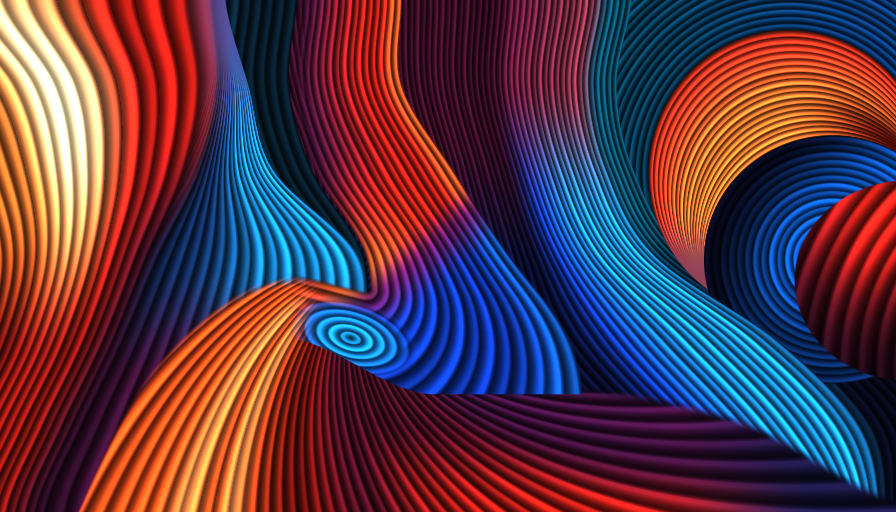
Write a WebGL 2 fragment shader that draws this background.

```glsl
#version 300 es
precision highp float;
uniform vec2 u_resolution;
out vec4 fragColor;

const vec3 DARK = vec3(.17, .045, .14), RED = vec3(.76, .11, .08), NAVY = vec3(.05, .19, .63);
const vec3 SKY = vec3(.09, .57, .88), ORANGE = vec3(1., .5, .19), CREAM = vec3(1., .93, .72);

float hash(float n) { return fract(sin(n * 91.7) * 4375.5); }
float bump(float x, float width) { return exp(-x * x / (width * width)); }
float edge(float d) { return clamp(.5 + d / max(fwidth(d), 1e-4), 0., 1.); }
float ramp(float a, float b, float x) { return smoothstep(a, b, x); }

// Smooth curve through seven evenly spaced values
float curve(float s, float k[7]) {
  s = clamp(s, 0., 1.) * 6.;
  int i = min(int(s), 5);
  float f = s - float(i);
  float a = k[max(i - 1, 0)], b = k[i], c = k[i + 1], d = k[min(i + 2, 6)];
  return b + .5 * f * (c - a + f * (2. * a - 5. * b + 4. * c - d + f * (3. * (b - c) + d - a)));
}

// Rounded, lit ridge repeated once per unit of phase
vec3 strand(vec3 color, float phase, float gloss) {
  float f = fract(phase);
  float blur = ramp(.3, .8, fwidth(phase));
  float ridge = mix(ramp(0., .65, f) * (1. - ramp(.75, 1., f)), .55, blur);
  float tone = mix(.78 + .44 * hash(floor(phase)), 1., blur);
  return color * (.42 + .82 * ridge) * tone + gloss * pow(ridge, 6.) * (color + .05);
}

// Long ribbon with dark strands on its left and teal ones on its right
vec3 mainRibbon(float t, float y) {
  vec3 left = mix(vec3(.21, .04, .13), vec3(.03, .05, .19), ramp(.25, .55, y));
  vec3 top = mix(vec3(.3, .06, .18), vec3(.55, .2, .28), t);
  vec3 body = mix(top, mix(NAVY, SKY, ramp(.05, .6, t)), ramp(.16, .45, y));
  vec3 right = mix(vec3(.03, .28, .38), vec3(.02, .03, .09), ramp(.4, .62, y));
  vec3 color = mix(left, body, ramp(-.15, .12, t));
  return strand(mix(color, right, ramp(.85, 1.1, t)), t * 16., .2);
}

// Nested arches and ball on the right
vec3 arches(vec3 col, vec2 p, float t) {
  float q = length((p - vec2(1.541, .338)) / vec2(.274, .279));
  float q2 = length((p - vec2(1.626, .507)) / vec2(.251, .242));
  float q3 = length((p - vec2(1.776, .548)) / vec2(.224, .196));
  vec3 sky = mix(vec3(.02, .2, .3), vec3(.03, .2, .42), ramp(1.25, 1.7, p.x));
  col = mix(col, strand(sky, q * 20., .2), edge(t - 1.3) * (1. - ramp(.35, .5, p.y)));

  float u = (1. - q) / max(abs(1. - q) + abs(q2 - 1.), .01);
  vec3 arch = mix(vec3(.85, .2, .12), ORANGE, ramp(.1, .6, u));
  arch = mix(arch, RED * .45, ramp(1.52, 1.75, p.x) * ramp(.2, .8, u));
  arch = mix(arch, vec3(.65, .3, .4), ramp(.4, .54, p.y));
  float over = edge(t - 1.);
  col = mix(col, strand(arch, u * 17., .15), edge(1. - q) * over);

  float lit = (1. - ramp(1.05, 1.75, q3)) * (1. - .6 * ramp(.5, .75, p.y));
  vec3 inner = mix(vec3(.02, .03, .1), vec3(.05, .32, .72), lit);
  col = mix(col, strand(inner, q2 * 16., .05), edge(1. - q2) * over);

  float shine = bump(length(p - vec2(1.74, .43)), .16);
  vec3 ball = mix(DARK * .6, RED * 1.2, shine);
  return mix(col, strand(ball, length(p - vec2(2.1, .72)) * 28., .2), edge(1. - q3) * over);
}

// Glowing sheet on the left, flowing into blue strands
vec3 leftSheet(vec2 p, float rim, float bulb) {
  float start = curve(p.y, float[](-.2, -.05, .02, .05, .01, -.07, -.14));
  float t = (p.x - start) / (rim - start);
  vec3 warm = mix(ORANGE, RED, ramp(.35, .68, t));
  warm = mix(warm, RED * .65, ramp(.38, .7, p.y));
  warm = mix(warm, DARK, ramp(.55, 1., t) * ramp(.2, .5, p.y));
  float glow = bump(t - .33, .17) * bump(p.y - .2, .23);
  warm = strand(mix(warm, CREAM, glow), t * 12., .15) + CREAM * glow * .2;

  float b = (p.x - rim) / max(bulb - rim, .01);
  vec3 cool = mix(vec3(.05, .14, .3), SKY, ramp(.15, .7, b));
  cool = mix(cool, vec3(.2, .05, .17), ramp(.5, .75, p.y));
  cool = mix(vec3(.35, .38, .75), cool, ramp(.05, .32, p.y));
  return mix(warm, strand(cool, b * 15., .15), ramp(.88, 1.06, t));
}

// Spiral fan spreading over the bottom
vec3 lowerFan(vec2 p) {
  vec2 d = p - vec2(.753, .548);
  float s = atan(d.x, d.y) - .5 * log(length(d) + .001);
  vec3 c = mix(vec3(.9, .29, .1), RED * .55, ramp(-.3, 0., s));
  c = mix(c, vec3(.24, .04, .11), ramp(0., .35, s));
  c = mix(c, RED * .85, ramp(.82, 1., p.y) * ramp(.3, .7, s));
  c = mix(c, vec3(.21, .05, .2), ramp(1., 1.25, s));
  c = mix(c, vec3(.08, .07, .22), ramp(1.3, 1.6, p.x));
  float glow = bump(s + .46, .06) + bump(s + .28, .05);
  return strand(mix(c, ORANGE, .6 * glow), s * 17., .3) + CREAM * .2 * glow;
}

// Red fall that bends left and cools to blue, with an oval curl
vec3 centralFall(vec2 p, float t) {
  float cool = (p.x - .936) * .9 + p.y - .377;
  vec3 c = mix(DARK * 1.4, RED, ramp(.05, .75, t + ramp(.25, .5, p.y) * .4));
  c = mix(c, ORANGE, ramp(.78, 1., t) * .7);
  c = mix(c, ORANGE * .9, bump(length(p - vec2(.73, .57)), .11));
  c = mix(c, vec3(.36, .09, .36), ramp(-.06, .03, cool));
  vec3 blue = mix(NAVY, SKY, .35 * ramp(.7, 1., t));
  c = strand(mix(c, blue, ramp(.01, .13, cool)), t * 15., .2);
  float curl = length((p - vec2(.685, .66)) * mat2(.95, .3, -.3, .95) / vec2(.12, .065));
  vec3 oval = mix(SKY, NAVY, ramp(.2, 1.2, curl));
  return mix(c, strand(oval, curl * 5., .2), 1. - ramp(.75, 1.2, curl));
}

void main() {
  vec2 p = gl_FragCoord.xy / u_resolution.y;
  p.y = 1. - p.y;

  // Outlines of the flowing parts
  float rim = curve(p.y, float[](.42, .43, .39, .31, .24, .16, .09));
  float bulb = curve(p.y, float[](.44, .485, .535, .7, .71, .71, .71));
  float fallLeft = curve(p.y, float[](.58, .565, .61, .71, .715, .715, .715));
  float fallWidth = curve(p.y, float[](.205, .22, .275, .285, .41, .5, .57));
  float ribbonLeft = curve(p.y, float[](.98, .97, 1.01, 1.07, 1.165, 1.32, 1.5));
  float ribbonWidth = curve(p.y, float[](.195, .18, .175, .21, .355, .36, .22));
  float fanTop = curve(p.x / 1.753, float[](1.28, .74, .55, .75, .765, .83, .98));

  // Layers from back to front
  float t = (p.x - ribbonLeft) / ribbonWidth;
  vec3 col = arches(mainRibbon(t, p.y), p, t);
  vec3 gap = strand(vec3(.03, .12, .18), (p.x - fallLeft) * 45., .1);
  col = mix(col, gap, edge(fallLeft - p.x));
  col = mix(col, leftSheet(p, rim, bulb), edge(bulb - p.x));
  col = mix(col, lowerFan(p), ramp(-.012, .012, p.y - fanTop));

  float corner = .566 - .25 * max(.71 - p.x, 0.);
  float bend = length(max(p - vec2(fallLeft, corner), 0.));
  float fall = bend / fallWidth;
  float base = .66 + .11 * ramp(.55, .85, p.x);
  float mask = ramp(0., .01, bend) * edge(1. - fall) * edge(base - p.y);
  col = mix(col, centralFall(p, fall), mask * ramp(.55, .63, p.x));
  fragColor = vec4(clamp(col, 0., 1.), 1.);
}
```
